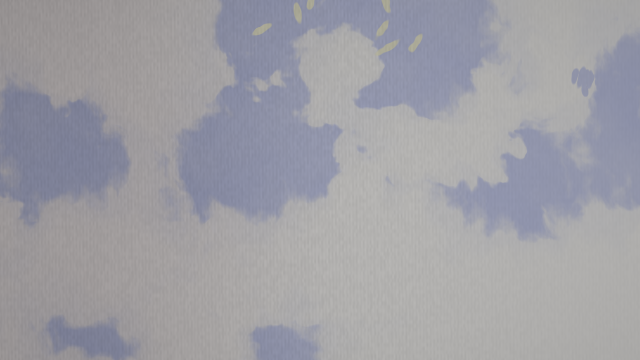
A WebGL 2 fragment shader for this texture:

```glsl
#version 300 es
precision highp float;
// Ribbed pale cotton with feathered patches of periwinkle dye.
uniform vec2 u_resolution;
out vec4 fragColor;

float hash(vec2 p) {
    vec3 q = fract(vec3(p.xyx) * 0.1031);
    q += dot(q, q.yzx + 33.33);
    return fract((q.x + q.y) * q.z);
}

float noise(vec2 p) {
    vec2 cell = floor(p), f = fract(p);
    f = f * f * (3.0 - 2.0 * f);
    return mix(mix(hash(cell), hash(cell + vec2(1, 0)), f.x),
               mix(hash(cell + vec2(0, 1)), hash(cell + vec2(1, 1)), f.x), f.y);
}

float fbm(vec2 p) {
    float sum = 0.0, gain = 0.5;
    for (int i = 0; i < 5; i++) {
        sum += gain * noise(p);
        p = mat2(1.6, 1.2, -1.2, 1.6) * p + 17.3;
        gain *= 0.5;
    }
    return sum / 0.97;
}

// Depth inside the nearest dye pool, in canvas heights; negative outside.
float poolDepth(vec2 p) {
    const vec4 pools[8] = vec4[8]( // centre, radii
        vec4(0.96, 0.82, 0.43, 0.34), vec4(0.68, 0.58, 0.17, 0.20),
        vec4(1.36, 0.57, 0.23, 0.21), vec4(0.12, 0.60, 0.16, 0.15),
        vec4(0.00, 0.46, 0.12, 0.13), vec4(1.76, 0.64, 0.12, 0.20),
        vec4(0.76, 0.05, 0.15, 0.10), vec4(0.22, 0.06, 0.07, 0.04));
    float depth = -1.0;
    for (int i = 0; i < 8; i++) {
        vec2 radii = pools[i].zw;
        float inside = 1.0 - length((p - pools[i].xy) / radii);
        depth = max(depth, inside * min(radii.x, radii.y));
    }
    return depth;
}

// Scattered leaf-shaped drops inside a box.
float flecks(vec2 p, vec2 corner, vec2 size, float seed) {
    float cover = 0.0;
    for (int i = 0; i < 7; i++) {
        float k = float(i) + seed;
        vec2 d = p - corner - size * vec2(hash(vec2(k, 3.1)), hash(vec2(k, 8.7)));
        float a = 0.4 + 1.8 * hash(vec2(k, 5.3));
        d = mat2(cos(a), -sin(a), sin(a), cos(a)) * d;
        float len = mix(0.017, 0.036, hash(vec2(k, 1.9)));
        float r = length(d / vec2(len, 0.010)) + 0.6 * (noise(p * 60.0) - 0.5);
        cover = max(cover, 1.0 - smoothstep(0.75, 1.15, r));
    }
    return cover;
}

void main() {
    vec2 p = gl_FragCoord.xy / u_resolution.y;
    float across = gl_FragCoord.x / u_resolution.x;

    // Cloth under soft light, cooler and brighter to the right
    float light = smoothstep(0.12, 0.62, across + 0.12 * (fbm(p * 2.0) - 0.5));
    vec3 cloth = mix(vec3(0.635, 0.617, 0.617), vec3(0.693, 0.689, 0.682), light);

    // Dye pools with ragged, feathered rims
    vec2 warp = vec2(fbm(p * 7.0 + 4.0), fbm(p * 7.0 + 31.0)) - 0.5;
    vec2 q = p + 0.10 * warp;
    float feather = fbm(vec2(q.x + 0.25 * q.y, q.y * 0.55) * 26.0) - 0.5;
    float depth = min(poolDepth(q), 0.085);
    depth += 0.26 * (fbm(q * 6.0 + 9.0) - 0.5) + 0.09 * feather;

    // Undyed gaps inside the pools
    depth -= 0.15 * smoothstep(0.54, 0.70, fbm(q * 5.0 + 52.0));
    float dye = smoothstep(-0.035, 0.04, depth);
    dye *= 0.90 + 0.25 * (fbm(p * 9.0 + 70.0) - 0.5);
    float halo = 0.12 * smoothstep(-0.14, 0.0, depth);
    dye = max(dye, halo);

    // Darker drops beside the right pool
    dye = max(dye, 0.85 * flecks(p, vec2(1.58, 0.72), vec2(0.11, 0.10), 20.0));
    vec3 tint = mix(vec3(0.77, 0.82, 0.98), vec3(0.80, 0.83, 0.98), light);
    vec3 color = cloth * mix(vec3(1.0), tint, dye);

    // Yellow drops near the top
    float yellow = flecks(p, vec2(0.72, 0.86), vec2(0.50, 0.14), 4.0);
    color = mix(color, vec3(0.70, 0.69, 0.59), 0.85 * yellow);

    // Fine upright ribs broken into stitches, softer to the right
    float sway = 0.8 * noise(p * vec2(6.0, 12.0));
    float rib = cos(6.2832 * (p.x + 0.01 * p.y) * 104.0 + sway);
    float stitch = noise(p * vec2(208.0, 95.0)) - 0.5;
    float weave = 0.011 * rib * (0.6 + 0.8 * noise(p * 70.0)) + 0.045 * stitch;
    color *= 1.0 + weave * mix(1.0, 0.4, smoothstep(0.5, 0.95, across));

    // Shade toward the upper left and the edges
    vec2 c = gl_FragCoord.xy / u_resolution - vec2(0.58, 0.45);
    color *= 1.015 - 0.16 * dot(c, c);
    fragColor = vec4(color, 1.0);
}
```
